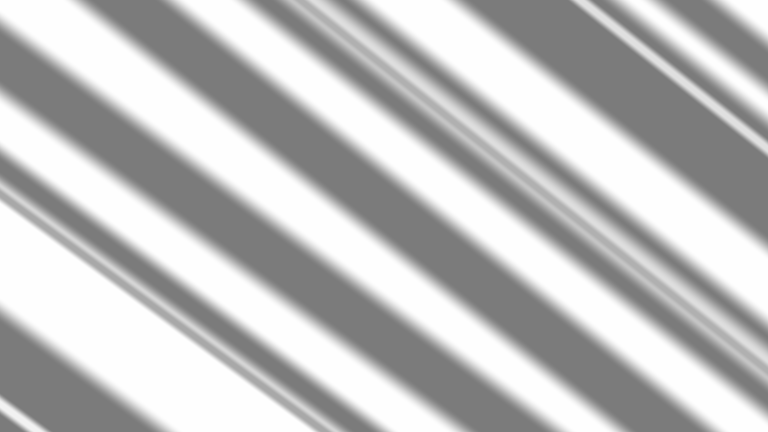
Write a WebGL 2 fragment shader that draws this pattern.

```glsl
#version 300 es
precision highp float;

uniform vec2 u_resolution;
out vec4 fragColor;

const float WHITE = 0.995;
const float DARK = 0.482;
const float EDGE_SOFTNESS = 0.031;   // half width of the blur, in canvas heights
const float THIN_SOFTNESS = 0.7;     // blur limit, relative to stripe half width
const float SHALLOW_SLOPE = 0.732;   // lower left stripes
const float STEEP_SLOPE = 0.793;     // upper right stripes

// Each stripe: centre below the top left corner, half width, tone
const int SHALLOW_COUNT = 5;
const vec3 SHALLOW[SHALLOW_COUNT] = vec3[](
    vec3(0.132, 0.081, DARK),
    vec3(0.384, 0.037, DARK),
    vec3(0.449, 0.014, 0.66),
    vec3(0.938, 0.220, DARK),
    vec3(0.935, 0.016, 0.95)
);

const int STEEP_COUNT = 7;
const vec3 STEEP[STEEP_COUNT] = vec3[](
    vec3(-0.228, 0.0845, DARK),
    vec3(-0.554, 0.105, DARK),
    vec3(-0.5625, 0.040, 0.87),
    vec3(-0.551, 0.013, 0.69),
    vec3(-0.983, 0.147, DARK),
    vec3(-1.065, 0.015, 0.88),
    vec3(-1.257, 0.0555, DARK)
);

// Paints one soft stripe over the current shade
float paintStripe(float shade, float offset, vec3 stripe) {
    float softness = min(EDGE_SOFTNESS, THIN_SOFTNESS * stripe.y);
    softness = max(softness, 1.0 / u_resolution.y);
    float edge = abs(offset - stripe.x) - stripe.y;
    float coverage = 1.0 - smoothstep(-softness, softness, edge);
    return mix(shade, stripe.z, coverage);
}

void main() {
    vec2 p = gl_FragCoord.xy / u_resolution.y;
    float depth = 1.0 - p.y;
    float shade = WHITE;

    // Lower left family
    for (int i = 0; i < SHALLOW_COUNT; i++) {
        shade = paintStripe(shade, depth - SHALLOW_SLOPE * p.x, SHALLOW[i]);
    }

    // Upper right family
    for (int i = 0; i < STEEP_COUNT; i++) {
        shade = paintStripe(shade, depth - STEEP_SLOPE * p.x, STEEP[i]);
    }

    fragColor = vec4(vec3(shade), 1.0);
}
```
